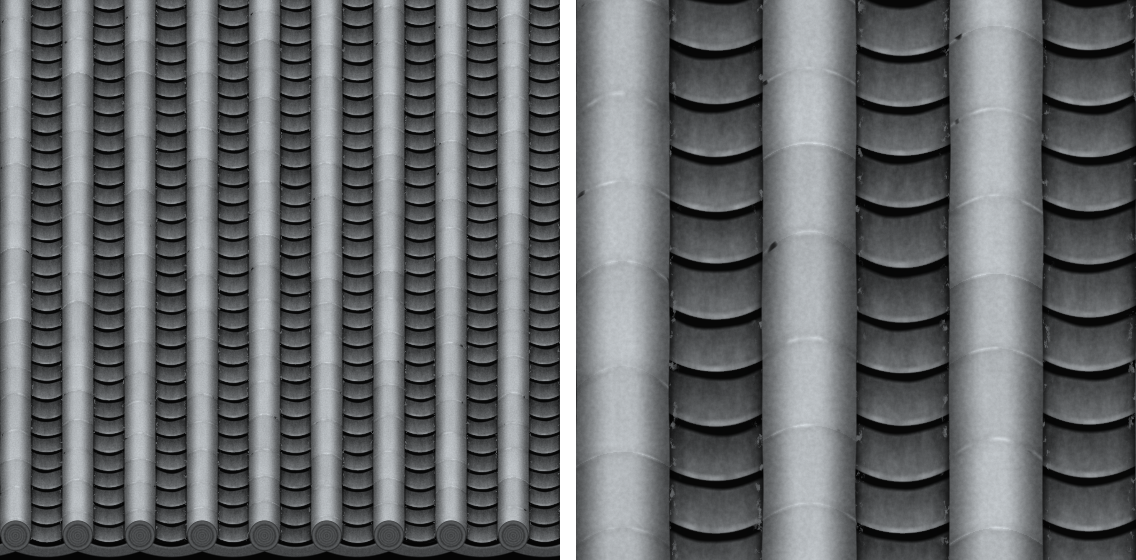
Left, the full canvas; right, a detail of the centre.
This pattern is drawn by a WebGL 2 fragment shader. Its source:

```glsl
#version 300 es
precision highp float;
// Grey clay roof: nine upright rolls of half-round tiles with pan tiles stepping
// down between them, closed by round end caps and curved eave lips.
// Lengths are in column widths; each layer is shaded, then composited by its mask.

#define COLUMNS 9.0
#define ROLL_RADIUS 0.25
#define PAN_STEP 0.286
#define PAN_SAG 0.065
#define ROLL_STEP 0.47
#define ROLL_ARCH 0.10
#define CAP_HEIGHT 0.39
#define CAP_RADIUS 0.235
#define WEAR 1.0
#define TINT vec3(0.975, 1.0, 1.02)

uniform vec2 u_resolution;
out vec4 fragColor;

float hash(vec2 p) {
    vec3 q = fract(p.xyx * vec3(0.1031, 0.1030, 0.0973));
    q += dot(q, q.yzx + 33.33);
    return fract((q.x + q.y) * q.z);
}

float corner(vec2 cell, vec2 offset) {
    float angle = 6.2832 * hash(cell);
    return dot(vec2(cos(angle), sin(angle)), offset);
}

// Gradient noise, roughly -0.7 to 0.7
float noise(vec2 p) {
    vec2 i = floor(p), f = p - i, e = vec2(1.0, 0.0);
    vec2 w = f * f * f * (f * (f * 6.0 - 15.0) + 10.0);
    return mix(mix(corner(i, f), corner(i + e, f - e), w.x),
               mix(corner(i + e.yx, f - e.yx), corner(i + 1.0, f - 1.0), w.x), w.y);
}

float fbm(vec2 p) {
    float sum = 0.0, gain = 0.6;
    for (int k = 0; k < 4; k++) {
        sum += gain * noise(p);
        p = p * 2.07 + 17.3;
        gain *= 0.6;
    }
    return sum;
}

// 1 below the edge, 0 above it
float below(float edge, float x, float aa) {
    return 1.0 - smoothstep(edge - aa, edge + aa, x);
}

float panShade(vec2 p, float aa) {
    float column = floor(p.x - 0.25);
    float v = (fract(p.x - 0.25) - 0.5) / 0.25;
    float side = abs(v);
    float t = (p.y - PAN_SAG * v * v + 0.05 * noise(vec2(column * 7.37, p.y * 1.6))) / PAN_STEP;
    float row = floor(t), f = t - row;
    float d = f > 0.5 ? f - 1.0 : f;
    float a = aa / PAN_STEP;

    // Body: lighter towards the lip, darker by the rolls, stained in streaks
    float g = mix(0.405, 0.25, smoothstep(0.05, 0.85, f));
    g *= 1.0 - 0.38 * smoothstep(0.45, 1.0, side);
    g += 0.06 * (hash(vec2(column, row)) - 0.5);
    g += WEAR * (0.07 * fbm(p * vec2(16.0, 7.0)) + 0.06 * fbm(p * 34.0));

    // Worn bright lip and the black gap beneath it
    float glint = smoothstep(0.0, 0.03, d) * below(0.10, d, 0.03 + a);
    g += glint * (0.13 + 0.2 * noise(p * vec2(9.0, 5.0))) * (1.0 - 0.5 * side);
    float gap = 0.14 + 0.07 * noise(vec2(p.x * 4.0, row + column * 3.7));
    float shadow = smoothstep(-gap - 0.07, -gap + 0.02, d) * below(0.0, d, a);
    g = mix(g, 0.02, shadow * 0.97);

    // Contact shade and crumbs of mortar against the rolls
    g *= 1.0 - 0.55 * smoothstep(0.84, 1.02, side);
    float mortar = smoothstep(0.72, 0.95, side) * smoothstep(0.12, 0.4, fbm(p * vec2(20.0, 13.0)));
    return mix(g, 0.46, 0.75 * WEAR * mortar);
}

float rollShade(vec2 p, float u, float aa) {
    float column = floor(p.x + 0.25);
    float drift = 0.22 * noise(vec2(column * 5.31, p.y * 0.9)) + hash(vec2(column, 4.0)) * 0.3;
    float t = (p.y + ROLL_ARCH * u * u + drift) / ROLL_STEP;
    float tile = floor(t), f = t - tile;
    float d = min(f, 1.0 - f) * ROLL_STEP;

    // Round section, per-tile tone and clay grain
    float g = 0.725 - 0.41 * smoothstep(0.16, 1.06, abs(u + 0.04));
    g += 0.05 * (hash(vec2(column, tile)) - 0.5) + 0.03 * (0.5 - f);
    g += WEAR * (0.05 * fbm(p * vec2(5.0, 2.5)) + 0.065 * fbm(p * 38.0));

    // Broken pale seam with a soft shade around it
    g -= 0.035 * below(0.03, d, 0.03);
    float broken = smoothstep(-0.25, 0.35, noise(p * vec2(9.0, 5.0)));
    g += 0.14 * broken * below(0.008, d, 0.006 + aa);
    float chip = smoothstep(0.32, 0.5, noise(p * vec2(13.0, 8.0) + 40.0)) * below(0.014, d, aa);
    return mix(g, 0.12, WEAR * chip * smoothstep(0.4, 0.8, abs(u)));
}

void main() {
    vec2 p = gl_FragCoord.xy / u_resolution * COLUMNS;
    float aa = COLUMNS / u_resolution.y;
    float x = fract(p.x + 0.25) - 0.5;
    float panX = fract(p.x - 0.25) - 0.5;
    float g = panShade(p, aa);

    // Eave lip: a curved band with black above and below
    float top = 0.21 + 0.7 * panX * panX, bottom = 0.05 + 0.36 * panX * panX;
    g = mix(g, 0.02, below(top + 0.06, p.y, 0.02));
    float lip = 0.27 + 0.1 * smoothstep(top - 0.05, top, p.y) + 0.06 * fbm(p * 25.0);
    g = mix(g, lip, below(top, p.y, aa) * (1.0 - below(bottom, p.y, aa)));

    // Rolls, slightly uneven in width
    float u = x / (ROLL_RADIUS * (1.0 + 0.05 * noise(vec2(floor(p.x + 0.25) * 3.3, p.y * 2.2))));
    float roll = below(1.0, abs(u), aa / ROLL_RADIUS) * smoothstep(-aa, aa, p.y - CAP_HEIGHT);
    g = mix(g, rollShade(p, u, aa), roll);

    // End caps: dark outline, pale rim and faint concentric rings
    float r = length(vec2(x, p.y - CAP_HEIGHT)) / CAP_RADIUS;
    float a = aa / CAP_RADIUS;
    float cap = 0.29 + 0.05 * smoothstep(0.78, 0.9, r) + 0.05 * fbm(p * 28.0);
    cap -= 0.06 * below(0.05, abs(r - 0.74), 0.04);
    cap += 0.025 * cos(r * 38.0) * below(0.66, r, 0.04);
    g = mix(g, 0.14, 0.75 * below(1.05, r, 0.04));
    g = mix(g, cap, below(0.98, r, a));

    fragColor = vec4(clamp(g * TINT, 0.0, 1.0), 1.0);
}
```
